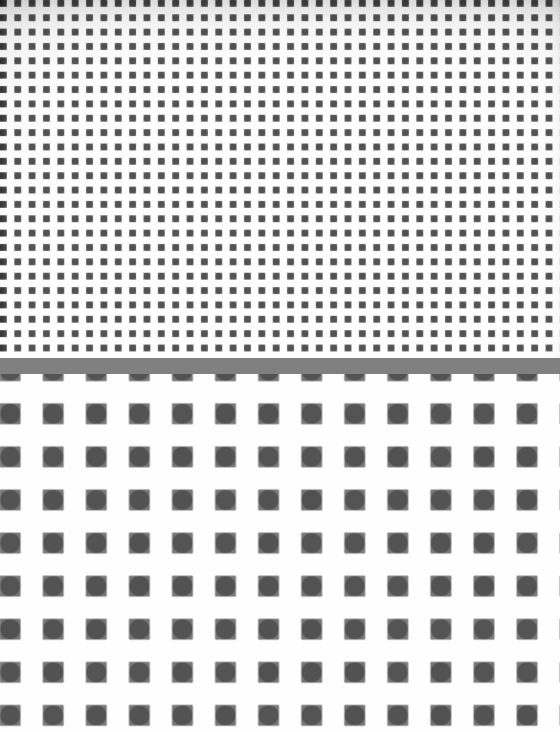
Top: the whole. Bottom: its middle third, enlarged.
Give the GLSL for this pattern, as a Shadertoy shader.

```glsl
// Grid of small dark square tiles on white, with soft shading along the top and sides.

const float COLUMNS = 39.0;           // repeats across the canvas width
const vec2 FIRST_CENTER = vec2(0.235); // first tile, in cells from the top left
const float HALF_SIDE = 0.243;        // tile half width, in cells
const float CORE_RADIUS = 0.235;      // dark rounded middle of a tile
const float EDGE_BLUR = 0.03;         // softness of the printed edge

const vec3 PAPER = vec3(0.995);
const vec3 INK = vec3(0.325);
const vec3 CORNER_INK = vec3(0.47);

float hash21(vec2 p) {
    vec3 q = fract(vec3(p.xyx) * 0.1031);
    q += dot(q, q.yzx + 33.33);
    return fract((q.x + q.y) * q.z);
}

float roundedBox(vec2 p, float halfSide, float radius) {
    vec2 q = abs(p) - halfSide + radius;
    return length(max(q, 0.0)) + min(max(q.x, q.y), 0.0) - radius;
}

float coverage(float dist, float blur) {
    return 1.0 - smoothstep(-blur, blur, dist);
}

// Paper darkening; distances are fractions of the canvas width
float paperShade(float left, float right, float top) {
    float upper = exp(-top * 8.0);
    float topBand = 0.14 * exp(-top * 28.0);
    float sides = 0.08 * upper * (exp(-left * 14.0) + 0.7 * exp(-right * 14.0));
    float rightRim = 0.03 * exp(-right * 120.0);
    return 1.0 - topBand - sides - rightRim;
}

// Extra darkening of ink next to the left and top borders
float borderInk(float left, float top) {
    return 1.0 - 0.5 * exp(-left * 130.0) - 0.3 * exp(-top * 90.0);
}

void mainImage(out vec4 fragColor, in vec2 fragCoord) {
    vec2 p = fragCoord / iResolution.x;
    float top = iResolution.y / iResolution.x - p.y;

    // Repeat the tile, counting rows from the top
    vec2 grid = vec2(p.x, top) * COLUMNS - FIRST_CENTER;
    vec2 id = round(grid);
    vec2 local = grid - id;
    float blur = max(EDGE_BLUR, 0.75 * COLUMNS / iResolution.x);

    // Paler corners around a dark rounded core
    float tile = coverage(roundedBox(local, HALF_SIDE, 0.035), blur);
    float core = coverage(length(local) - CORE_RADIUS, blur);
    float tone = 1.0 + 0.04 * (hash21(id + 7.0) - 0.5);
    vec3 ink = mix(CORNER_INK, INK, core) * tone * borderInk(p.x, top);

    vec3 color = mix(PAPER, ink, tile) * paperShade(p.x, 1.0 - p.x, top);
    fragColor = vec4(color, 1.0);
}
```
